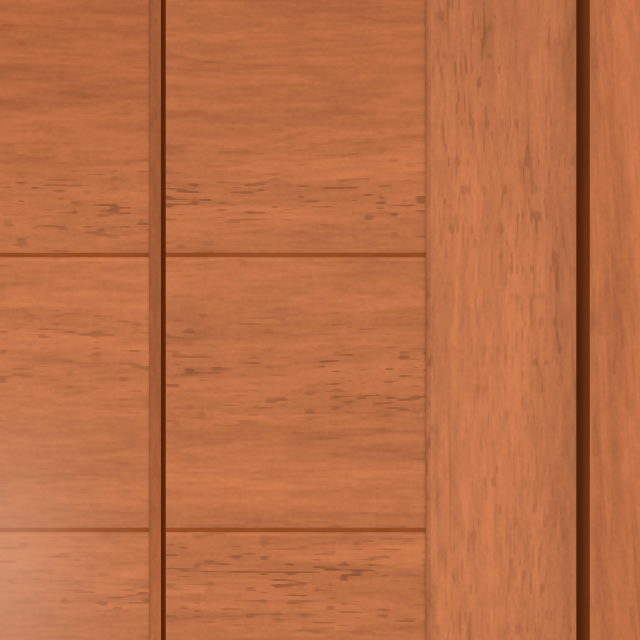
Give the GLSL for this texture, as a WebGL 2 fragment shader.

```glsl
#version 300 es
precision highp float;

uniform vec2 u_resolution;
out vec4 fragColor;

// Layout, in canvas units
const float STRIP_LEFT = 0.233;
const vec2 NARROW_GAP = vec2(0.2515, 0.2590);
const float PANEL_RIGHT = 0.6650;
const vec2 WIDE_GAP = vec2(0.9005, 0.9215);
const float GROOVE_Y = 0.1720;
const float GROOVE_STEP = 0.4296;
const float GROOVE_HALF = 0.0034;
const vec3 PORE_BANDS = vec3(0.09, 0.42, 0.68);
const float PORE_SPREAD = 0.075;

// Colours
const vec3 PANEL = vec3(0.755, 0.448, 0.281);
const vec3 STILE = vec3(0.782, 0.470, 0.302);
const vec3 SIDE = vec3(0.745, 0.437, 0.275);
const vec3 EDGE_STRIP = vec3(0.655, 0.372, 0.222);
const vec3 GROOVE = vec3(0.580, 0.280, 0.120);
const vec3 GAP_DARK = vec3(0.310, 0.130, 0.040);
const vec3 GAP_LIGHT = vec3(0.420, 0.190, 0.075);
const vec3 SHEEN = vec3(0.860, 0.640, 0.530);

// Grain strengths
const float BROAD = 0.070;
const float STREAK = 0.085;
const float FIBRE = 0.075;
const float VEIN = 0.085;
const float PORE = 0.190;

float hash(vec2 p) {
    vec3 q = fract(p.xyx * vec3(0.1031, 0.1030, 0.0973));
    q += dot(q, q.yzx + 33.33);
    return fract((q.x + q.y) * q.z);
}

float noise(vec2 p) {
    vec2 cell = floor(p), f = fract(p);
    f = f * f * (3.0 - 2.0 * f);
    float low = mix(hash(cell), hash(cell + vec2(1.0, 0.0)), f.x);
    float high = mix(hash(cell + vec2(0.0, 1.0)), hash(cell + 1.0), f.x);
    return mix(low, high, f.y);
}

// Antialiased coverage of the interval range.x to range.y
float band(float x, vec2 range, float aa) {
    return smoothstep(range.x - aa, range.x + aa, x)
         * (1.0 - smoothstep(range.y - aa, range.y + aa, x));
}

// Brightness factor of wood; p = (along the grain, across it)
float grain(vec2 p, float pores, float seed) {
    p += seed * vec2(3.7, 5.3);
    p.y += 0.014 * (noise(p * vec2(3.0, 7.0)) - 0.5);
    float tone = 1.0;
    tone += BROAD * (noise(p * vec2(1.5, 17.0)) - 0.5);
    tone += STREAK * (noise(p * vec2(5.0, 75.0)) - 0.5);
    tone += FIBRE * (noise(p * vec2(30.0, 210.0)) - 0.5);
    tone += 0.04 * (noise(p * vec2(190.0, 240.0)) - 0.5);

    // Thin wavering veins follow the contours of stretched noise
    float ridge = 1.0 - abs(2.0 * noise(p * vec2(3.5, 34.0)) - 1.0);
    tone -= VEIN * pow(ridge, 9.0) * noise(p * vec2(9.0, 20.0) + 4.0);

    // Short dark pores
    float dash = smoothstep(0.66, 0.92, noise(p * vec2(48.0, 235.0) + 9.0));
    float cluster = smoothstep(0.25, 0.75, noise(p * vec2(5.0, 30.0) + 2.0));
    return tone - PORE * dash * pores * (0.3 + 0.7 * cluster);
}

void main() {
    vec2 uv = gl_FragCoord.xy / u_resolution;
    float aa = 0.75 / min(u_resolution.x, u_resolution.y);

    // Horizontal planks
    float plank = floor((uv.y - GROOVE_Y) / GROOVE_STEP);
    vec3 offset = (uv.y - PORE_BANDS) / PORE_SPREAD;
    float pores = 0.2 + 0.8 * dot(exp(-offset * offset), vec3(1.0));
    float column = step(NARROW_GAP.x, uv.x);
    vec3 color = PANEL * grain(uv, pores, plank + 3.0 + 5.0 * column);
    color *= 1.0 - vec3(0.05, 0.08, 0.11) * smoothstep(0.58, 0.95, uv.y) * (1.0 - 0.4 * column);

    // Grooves with a shaded upper lip and a lit lower lip
    float d = uv.y - GROOVE_Y - GROOVE_STEP * floor((uv.y - GROOVE_Y) / GROOVE_STEP + 0.5);
    float wear = 0.75 + 0.25 * noise(uv * vec2(35.0, 150.0));
    color *= 1.0 - 0.07 * exp(-abs(d) / 0.008);
    color = mix(color, GROOVE, wear * band(d, vec2(-GROOVE_HALF, GROOVE_HALF), aa));
    color *= 1.0 + 0.06 * band(d, vec2(-0.010, -0.005), 0.002);

    // Soft reflection at the lower left
    vec2 glow = (uv - vec2(-0.03, 0.10)) / vec2(0.17, 0.21);
    color = mix(color, SHEEN, 0.55 * exp(-dot(glow, glow)));

    // Upright edge strip and narrow gap
    vec3 strip = EDGE_STRIP * grain(uv.yx, 0.4, 11.0);
    strip *= 1.0 + 0.12 * (1.0 - smoothstep(0.0, 0.4, uv.y));
    color = mix(color, strip, band(uv.x, vec2(STRIP_LEFT, NARROW_GAP.x), aa));
    color *= 1.0 - 0.13 * exp(-abs(uv.x - STRIP_LEFT) / 0.0015);
    vec3 narrow = mix(GAP_DARK, GAP_LIGHT, 0.5 * smoothstep(NARROW_GAP.x, NARROW_GAP.y, uv.x));
    color = mix(color, narrow, band(uv.x, NARROW_GAP, aa));

    // Stile and side panel with upright grain
    vec3 stile = STILE * grain(uv.yx, 0.55, 17.0);
    stile *= 1.0 - 0.05 * smoothstep(0.6, 1.0, uv.y);
    stile *= 1.0 - 0.07 * smoothstep(0.84, WIDE_GAP.x, uv.x);
    color = mix(color, stile, smoothstep(-aa, aa, uv.x - PANEL_RIGHT));
    color *= 1.0 - 0.17 * exp(-abs(uv.x - PANEL_RIGHT) / 0.0022);
    color *= 1.0 - 0.06 * band(uv.x, vec2(PANEL_RIGHT, 0.673), 0.001);
    vec3 side = SIDE * grain(uv.yx + vec2(0.0, 0.06 * uv.y), 0.2, 23.0);
    color = mix(color, side, smoothstep(-aa, aa, uv.x - WIDE_GAP.y));

    // Wide gap, darkest toward its left wall
    vec3 wide = mix(GAP_DARK, GAP_LIGHT, smoothstep(0.904, 0.918, uv.x));
    wide *= 0.96 + 0.08 * noise(uv * vec2(90.0, 12.0));
    color = mix(color, wide, band(uv.x, WIDE_GAP, aa));

    fragColor = vec4(color, 1.0);
}
```
